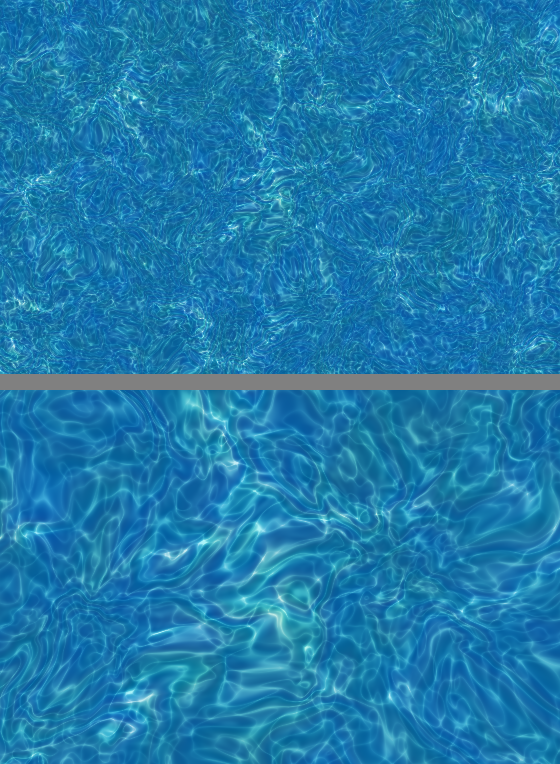
Top: the whole. Bottom: its middle third, enlarged.
Reproduce this texture procedurally as a Shadertoy shader.

```glsl
// Sunlit swimming pool water: a web of caustics over fine, faintly iridescent ripples.

const vec3 DEEP  = vec3(0.035, 0.375, 0.605);
const vec3 BODY  = vec3(0.105, 0.485, 0.685);
const vec3 LIGHT = vec3(0.270, 0.690, 0.810);
const vec3 GLINT = vec3(0.720, 0.940, 0.960);

vec2 hash2(vec2 cell) {
    vec3 v = fract(cell.xyx * vec3(0.1031, 0.1030, 0.0973));
    v += dot(v, v.yzx + 33.33);
    return fract((v.xx + v.yz) * v.zy);
}

// Gradient noise, roughly -0.7 to 0.7.
float noise(vec2 p) {
    vec2 i = floor(p), f = p - i;
    vec2 u = f * f * f * (f * (f * 6.0 - 15.0) + 10.0);
    vec2 e = vec2(0.0, 1.0);
    float a = dot(hash2(i) * 2.0 - 1.0, f);
    float b = dot(hash2(i + e.yx) * 2.0 - 1.0, f - e.yx);
    float c = dot(hash2(i + e.xy) * 2.0 - 1.0, f - e.xy);
    float d = dot(hash2(i + e.yy) * 2.0 - 1.0, f - e.yy);
    return mix(mix(a, b, u.x), mix(c, d, u.x), u.y) * 1.4;
}

float fbm(vec2 p, int octaves) {
    float sum = 0.0, amp = 0.6;
    for (int i = 0; i < octaves; i++) {
        sum += amp * noise(p);
        p = mat2(1.6, 1.2, -1.2, 1.6) * p + 7.3;
        amp *= 0.5;
    }
    return sum;
}

vec2 warp(vec2 p, float scale, float amount) {
    return p + amount * vec2(fbm(p * scale + 3.1, 3), fbm(p * scale + 41.7, 3));
}

// Gap between the two nearest cell centres: zero on the cell borders.
float cellGap(vec2 p) {
    vec2 base = floor(p);
    float first = 9.0, second = 9.0;
    for (int y = -1; y <= 1; y++)
    for (int x = -1; x <= 1; x++) {
        vec2 cell = base + vec2(x, y);
        float d = length(cell + 0.1 + 0.8 * hash2(cell + 17.0) - p);
        second = min(second, max(first, d));
        first = min(first, d);
    }
    return second - first;
}

// Thin crests at every half turn, faded where too dense to resolve.
float crests(float phase, float sharpness) {
    float fade = 1.0 - smoothstep(1.2, 2.8, fwidth(phase));
    float crest = pow(1.0 - abs(sin(phase)), sharpness);
    return mix(0.2, crest, fade);
}

vec3 waterColor(float tone) {
    vec3 color = mix(DEEP, BODY, smoothstep(-0.08, 0.38, tone));
    color = mix(color, LIGHT, smoothstep(0.26, 0.76, tone));
    return mix(color, GLINT, smoothstep(0.68, 1.3, tone));
}

void mainImage(out vec4 fragColor, in vec2 fragCoord) {
    vec2 p = fragCoord / iResolution.y;
    vec2 swell = warp(p, 4.0, 0.08);
    vec2 ripple = warp(swell, 18.0, 0.016);

    // Broad caustic web, broken up by patches of stronger light.
    float gap = cellGap(ripple * 5.6);
    float patches = smoothstep(-0.3, 0.45, fbm(p * 4.5 + 11.0, 3));
    float web = exp(-10.0 * gap) * (0.25 + 0.75 * patches);
    float halo = exp(-3.0 * gap) * patches;

    // Flat pools of light inside the swell.
    float pools = smoothstep(0.18, 0.38, fbm(swell * vec2(5.0, 7.5) + 23.0, 3));

    // Ripple contours following the cells, and two nets of finer filaments.
    float surface = fbm(ripple * 5.0 + 5.0, 4) + 0.35 * gap;
    float lines = crests(surface * 42.0, 2.0);
    float net = crests(fbm(ripple * 30.0 + 61.0, 2) * 6.0, 2.2);
    float mesh = crests(noise(ripple * 62.0 + 19.0) * 4.5, 2.0);
    float lit = 0.55 + 0.65 * max(patches * 0.4, max(web, pools * 0.6));

    float tone = 0.15 + 0.32 * web + 0.12 * halo + 0.20 * pools;
    tone += lit * (0.46 * (lines - 0.2) + 0.50 * (net - 0.19) + 0.36 * (mesh - 0.2));
    tone += 0.12 * fbm(swell * 9.0 + 31.0, 3);
    tone += 0.32 * noise(ripple * 110.0) * lit;

    // Blue drift in the depths and thin rainbow bands on the swell.
    vec3 color = waterColor(tone);
    float drift = fbm(p * 3.0 + 83.0, 2) + 0.7 * noise(ripple * 18.0);
    color += vec3(-0.008, -0.012, 0.038) * clamp(drift * 2.0, -1.0, 1.0);
    vec3 rainbow = cos(surface * 40.0 + vec3(0.0, 2.1, 4.2));
    color += rainbow * vec3(0.050, 0.028, 0.028) * (0.3 + 0.7 * max(pools, halo));

    fragColor = vec4(clamp(color, 0.0, 1.0), 1.0);
}
```
